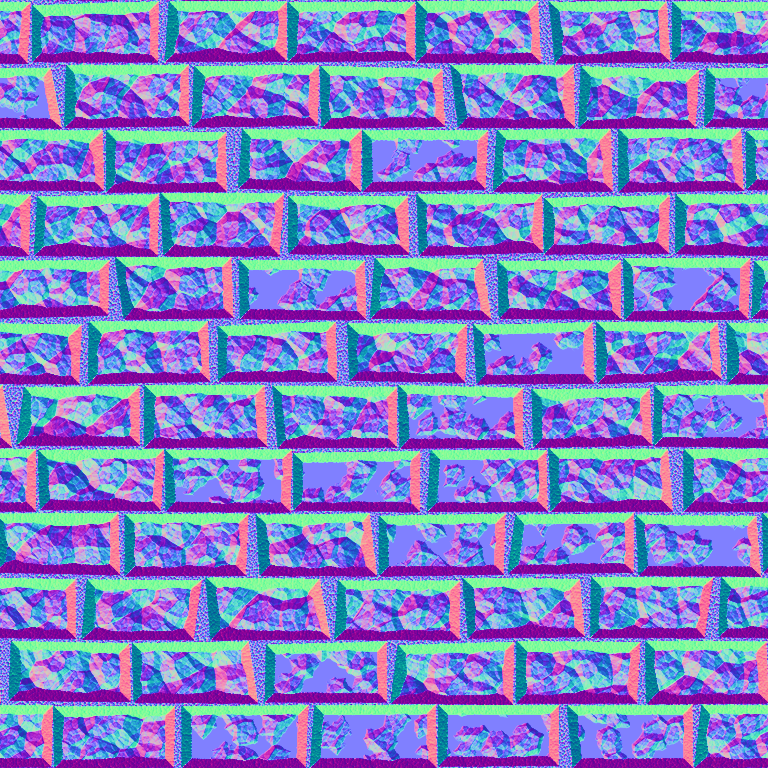
A Shadertoy shader for this texture map:

```glsl
const float ROWS = 12.0;
const float COLUMNS = 6.0;
const float BEVEL_SLOPE = 4.8;

// Joint position of each course, bottom to top, in brick lengths
const float COURSE_SHIFT[12] = float[12](
    0.42, 0.03, 0.60, 0.96, 0.29, 0.11,
    0.66, 0.87, 0.25, 0.83, 0.50, 0.25);

vec2 hash2(vec2 p) {
    vec3 a = fract(p.xyx * vec3(0.1031, 0.1030, 0.0973));
    a += dot(a, a.yzx + 33.33);
    return fract((a.xx + a.yz) * a.zy);
}

// Squared distance to the nearest scattered point
float cellular(vec2 p) {
    vec2 cell = floor(p);
    vec2 local = p - cell;
    float nearest = 2.0;
    for (int y = -1; y <= 1; y++) {
        for (int x = -1; x <= 1; x++) {
            vec2 neighbour = vec2(x, y);
            vec2 delta = neighbour + hash2(cell + neighbour + 100.0) - local;
            nearest = min(nearest, dot(delta, delta));
        }
    }
    return nearest;
}

// Chipped stone: alternating hollows and lumps over a broad swell
float rockFace(vec2 p, vec2 seed) {
    float height = 0.06 * sin(p.x * 3.1 + seed.x * 6.28) * sin(p.y * 4.0 + seed.y * 6.28);
    p += 0.03 * sin(p.yx * 6.0 + seed * 6.28);
    p = p * 2.1 + seed * 40.0;
    float amplitude = 0.42;
    for (int i = 0; i < 4; i++) {
        height += amplitude * cellular(p);
        p = mat2(0.8, 0.6, -0.6, 0.8) * p * 2.2 + 7.3;
        amplitude *= -0.34;
    }
    return height;
}

// Distance inward from the nearest slightly tilted brick edge
float edgeDistance(vec2 p, vec2 size, vec2 id) {
    vec4 gap = vec4(hash2(id + 11.0), hash2(id + 23.0));
    vec4 tilt = vec4(hash2(id + 37.0), hash2(id + 51.0)) * 2.0 - 1.0;
    vec2 along = p / size - 0.5;
    vec4 inset = 0.008 + gap * gap * vec4(0.13, 0.12, 0.05, 0.06);
    inset *= 1.0 + tilt * along.yyxx * 1.6;
    vec2 low = p - inset.xz;
    vec2 high = size - p - inset.yw;
    return min(min(low.x, high.x), min(low.y, high.y));
}

// Wall relief; one unit is one course height
float wallHeight(vec2 p) {
    vec2 size = vec2(ROWS / COLUMNS, 1.0);
    float row = mod(floor(p.y), ROWS);
    float along = p.x / size.x - COURSE_SHIFT[int(row)];
    vec2 id = vec2(mod(floor(along), COLUMNS), row);
    vec2 local = vec2(fract(along), fract(p.y)) * size;
    vec2 seed = hash2(id + 5.0);

    float grain = 0.045 * cellular(p * 26.0);
    float edge = edgeDistance(local, size, id) + 0.012 * (cellular(p * 7.0) - 0.3);
    float bevel = edge * BEVEL_SLOPE + grain * 1.3;

    // A few bricks have their high spots worn flat
    float wornLevel = mix(0.07, 2.0, step(0.2, seed.x));
    float face = 0.64 + min(rockFace(local, seed), wornLevel);
    return max(grain, min(bevel, face));
}

vec3 reliefNormal(vec2 p, float spacing) {
    float centre = wallHeight(p);
    vec2 slope = vec2(wallHeight(p + vec2(spacing, 0.0)),
                      wallHeight(p + vec2(0.0, spacing))) - centre;
    return normalize(vec3(-slope / spacing, 1.0));
}

void mainImage(out vec4 fragColor, in vec2 fragCoord) {
    vec2 p = fragCoord / iResolution.xy * ROWS;
    vec3 normal = reliefNormal(p, 0.02);
    fragColor = vec4(normal * 0.5 + 0.5, 1.0);
}
```
